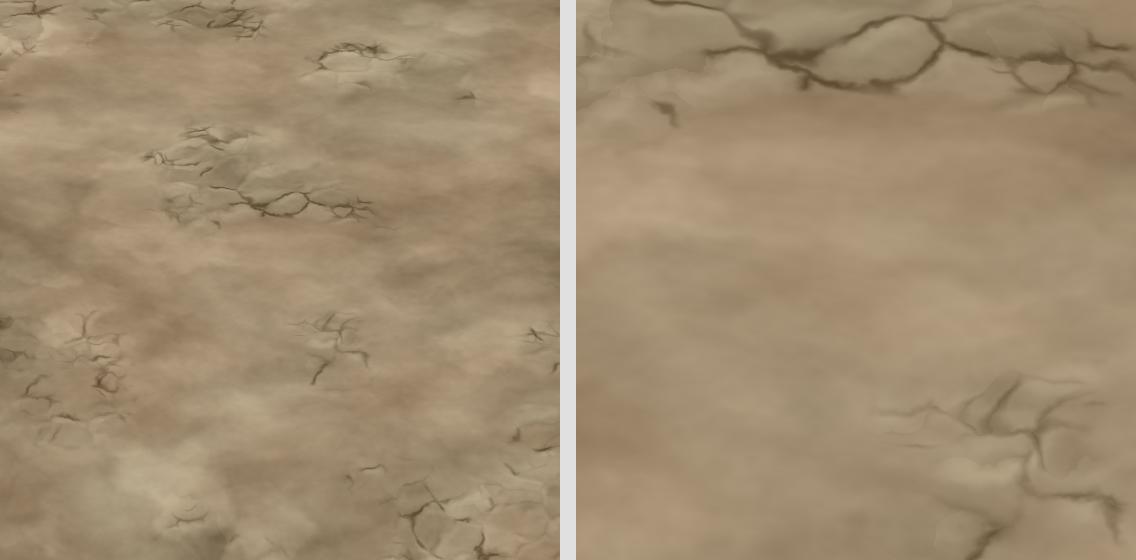
Left: the whole. Right: its middle third, enlarged.
Give the GLSL for this texture, as a three.js fragment shader.

```glsl
// Dry sandy ground with soft stains, pale flat plates and small patches of crumbled clods.
varying vec2 vUv;

const vec3 SAND = vec3(0.628, 0.549, 0.439);     // average earth colour
const vec3 TONE_TINT = vec3(1.0, 1.0, 0.96);     // colour change per unit of tone
const vec3 ROSE_OLIVE = vec3(0.035, -0.012, -0.015);
const float PERSPECTIVE = 0.35;                  // flattening towards the top
const float STAIN_CONTRAST = 0.25;
const float STREAK_CONTRAST = 0.14;
const float PLATE_LIGHT = 0.06;
const float SMUDGE_DARK = 0.07;
const float CRACK_DARK = 0.17;
const float RELIEF = 0.045;
const float GRAIN = 0.014;
const vec2 PLATE_GRID = vec2(4.5, 7.0);
const vec2 CLOD_GRID = vec2(14.0, 18.0);
const vec2 RUBBLE_GRID = vec2(25.0, 34.0);
const vec2 LIGHT_STEP = vec2(-0.004, 0.008);

float hash(vec2 p) {
  return fract(sin(dot(p, vec2(127.1, 311.7))) * 43758.5453);
}

vec2 hash2(vec2 p) {
  return vec2(hash(p), hash(p + 37.3));
}

float noise(vec2 p) {
  vec2 i = floor(p), f = fract(p);
  f = f * f * (3.0 - 2.0 * f);
  return mix(mix(hash(i), hash(i + vec2(1.0, 0.0)), f.x),
             mix(hash(i + vec2(0.0, 1.0)), hash(i + 1.0), f.x), f.y);
}

// Layered noise centred on zero, turned at each octave.
float fbm(vec2 p) {
  float sum = 0.0, amp = 0.5;
  for (int i = 0; i < 5; i++) {
    sum += amp * (noise(p) - 0.5);
    p = mat2(0.96, 0.28, -0.28, 0.96) * p * 2.03 + 11.7;
    amp *= 0.5;
  }
  return sum;
}

// Cell pattern: x = gap to the nearest border, y = random value of the cell.
vec2 cells(vec2 p) {
  vec2 home = floor(p), nearest = home;
  float d1 = 9.0, d2 = 9.0;
  for (int y = -1; y <= 1; y++) {
    for (int x = -1; x <= 1; x++) {
      vec2 cell = home + vec2(float(x), float(y));
      float d = length(cell + hash2(cell) - p);
      if (d < d1) { d2 = d1; d1 = d; nearest = cell; }
      else { d2 = min(d2, d); }
    }
  }
  return vec2(d2 - d1, hash(nearest + 5.1));
}

// Scattered pale plates with ragged outlines, crisper on the lower side.
float plates(vec2 p) {
  vec2 q = p * PLATE_GRID + 1.1 * vec2(fbm(p * 9.0), fbm(p * 9.0 + 40.0));
  vec2 home = floor(q);
  float cover = 0.0;
  for (int y = -1; y <= 1; y++) {
    for (int x = -1; x <= 1; x++) {
      vec2 cell = home + vec2(float(x), float(y));
      vec2 d = q - cell - hash2(cell + 3.0);
      float radius = 0.25 + 0.3 * hash(cell + 9.0);
      float soft = mix(0.1, 0.26, smoothstep(-0.3, 0.3, d.y));
      float plate = 1.0 - smoothstep(radius - soft, radius + 0.05, length(d));
      cover = max(cover, plate * smoothstep(0.3, 0.8, hash(cell + 21.0)));
    }
  }
  return cover;
}

// Short dark pieces of crack along the cell borders.
float cracks(float gap, vec2 p, float width, float threshold) {
  float piece = smoothstep(threshold, threshold + 0.22, noise(p * vec2(23.0, 29.0)));
  return (1.0 - smoothstep(0.0, width, gap)) * piece;
}

void main() {
  vec2 p = vec2(vUv.x, vUv.y * (1.0 + PERSPECTIVE * vUv.y));
  vec2 warp = vec2(fbm(p * 5.0), fbm(p * 5.0 + 17.0));

  // Blotchy stains, short streaks and pale plates
  vec2 ground = p + 0.09 * warp;
  float tone = STAIN_CONTRAST * fbm(ground * vec2(4.2, 6.5) + 4.0);
  tone += STREAK_CONTRAST * fbm(ground * vec2(11.0, 23.0) + 31.0);
  tone += PLATE_LIGHT * (plates(p) - 0.17);

  // Ragged patches where the crust has crumbled
  float broken = smoothstep(0.06, 0.2, fbm(ground * vec2(4.6, 6.0) + 8.3) + 0.25 * fbm(p * 17.0));
  vec2 q = p + 0.05 * vec2(fbm(p * 19.0), fbm(p * 19.0 + 60.0));
  vec2 clod = cells(q * CLOD_GRID);
  vec2 clodLit = cells((q + LIGHT_STEP) * CLOD_GRID);
  vec2 rubble = cells(q * RUBBLE_GRID + 70.0);
  float rubbleArea = broken * smoothstep(0.42, 0.65, noise(p * 10.0 + 50.0));

  // Small dark hollows, most of them near the patches
  float hollow = smoothstep(0.6, 0.9, noise(q * vec2(15.0, 22.0) + 25.0));
  tone -= SMUDGE_DARK * hollow * (0.35 + 0.65 * broken);

  // Lit upper rims, clod tones and dark crevices
  float relief = smoothstep(0.0, 0.4, clod.x) - smoothstep(0.0, 0.4, clodLit.x);
  tone += broken * (RELIEF * relief + 0.06 * (clod.y - 0.35));
  tone += rubbleArea * 0.06 * (rubble.y - 0.5);
  tone -= CRACK_DARK * broken * cracks(clod.x, p, 0.17, 0.52);
  tone -= 0.65 * CRACK_DARK * rubbleArea * cracks(rubble.x, p + 3.0, 0.28, 0.5);

  // Fine grain and a gentle drift between rosy and olive earth
  tone += GRAIN * (noise(p * 130.0) + noise(p * 65.0) - 1.0);
  float drift = fbm(ground * vec2(4.0, 6.0) + 90.0) - 0.15 * broken;
  vec3 colour = SAND + TONE_TINT * clamp(tone, -0.25, 0.13) + ROSE_OLIVE * drift;
  gl_FragColor = vec4(colour, 1.0);
}
```
